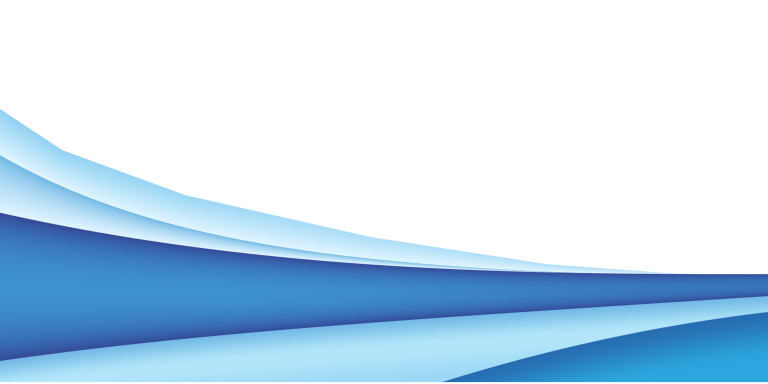
This background is drawn by a WebGL 1 fragment shader. Its source:

```glsl
precision highp float;

uniform vec2 u_resolution;

const vec3 WHITE = vec3(1.0);
const vec3 SKY = vec3(0.56, 0.82, 0.95);
const vec3 ICE = vec3(0.88, 0.96, 1.0);
const vec3 SHADE = vec3(0.42, 0.71, 0.89);
const vec3 PALE = vec3(0.70, 0.90, 0.98);
const vec3 NAVY = vec3(0.20, 0.28, 0.59);
const vec3 AZURE = vec3(0.24, 0.57, 0.81);
const vec3 DEEP = vec3(0.15, 0.42, 0.69);
const vec3 CYAN = vec3(0.17, 0.65, 0.87);

// Height at x of a line through a point with a given slope
float line(float x, vec2 point, float slope) {
  return point.y + slope * (x - point.x);
}

// Wave outlines, as heights over x in 0..1
float outerCrest(float x) {
  float steep = max(line(x, vec2(0.0, 0.716), -1.32), line(x, vec2(0.081, 0.609), -0.731));
  float gentle = max(line(x, vec2(0.482, 0.383), -0.452), line(x, vec2(0.482, 0.383), -0.309));
  return max(max(steep, gentle), line(x, vec2(0.71, 0.3125), -0.15));
}

float innerCrest(float x) {
  return 0.265 + 0.331 * exp(-3.5 * x);
}

float ribbonTop(float x) {
  return 0.286 + 0.160 * pow(max(1.0 - x, 0.0), 2.8);
}

float ribbonBottom(float x) {
  float t = 1.0 - x;
  return 0.229 - 0.129 * t - 0.04 * t * t * t * t;
}

float cornerTop(float x) {
  float t = 1.0 - x;
  return 0.1875 - 0.235 * t - 0.46 * t * t;
}

// Soft coverage of everything below an edge
float below(float y, float edge, float pixel) {
  return smoothstep(-0.75 * pixel, 0.75 * pixel, edge - y);
}

// Position within a band: 0 at its top, 1 at its bottom
float across(float y, float top, float bottom) {
  return clamp((top - y) / max(top - bottom, 0.002), 0.0, 1.0);
}

// Dark rims around a brighter core
vec3 ribbonColor(float t, float x) {
  float core = pow(max(4.0 * t * (1.0 - t), 0.0), 0.8);
  vec3 middle = mix(AZURE, vec3(0.22, 0.46, 0.73), smoothstep(0.25, 1.0, x));
  return mix(NAVY, middle, core);
}

void main() {
  vec2 uv = gl_FragCoord.xy / u_resolution;
  float x = uv.x;
  float y = uv.y;
  float pixel = 1.0 / u_resolution.y;

  float outer = outerCrest(x);
  float inner = innerCrest(x);
  float top = ribbonTop(x);
  float bottom = ribbonBottom(x);
  float corner = cornerTop(x);

  // Pale outer wave
  float t = across(y, outer, max(inner, top));
  vec3 crest = mix(SKY, vec3(0.68, 0.87, 0.97), smoothstep(0.0, 0.6, x));
  vec3 color = mix(WHITE, mix(crest, ICE, t), below(y, outer, pixel));

  // Shaded inner wave
  t = across(y, inner, top);
  color = mix(color, mix(SHADE, ICE, pow(t, 0.7)), below(y, inner, pixel));

  // Dark ribbon
  t = across(y, top, bottom);
  color = mix(color, ribbonColor(t, x), below(y, top, pixel));

  // Light lower wave, shadowed under the ribbon
  float depth = bottom - y;
  vec3 lower = mix(SHADE, PALE, smoothstep(-0.015, 0.07, depth));
  lower = mix(lower, SKY, 0.7 * smoothstep(0.07, 0.17, depth));
  color = mix(color, lower, below(y, bottom, pixel));

  // Cyan corner
  vec3 cyan = mix(DEEP, CYAN, smoothstep(-0.01, 0.13, corner - y));
  color = mix(color, cyan, below(y, corner, pixel));

  // White base strip
  color = mix(color, WHITE, below(y, 0.005, pixel));

  gl_FragColor = vec4(color, 1.0);
}
```
